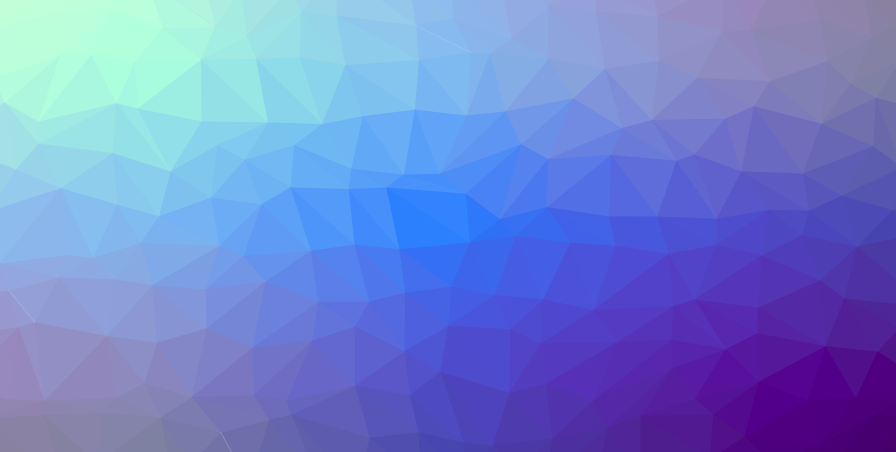
Reproduce this background procedurally as a Shadertoy shader.

```glsl
const vec2 CELL = vec2(0.112, 0.1);         // mesh spacing, in canvas heights
const vec2 GRID_ORIGIN = vec2(0.0, 0.05);
const float JITTER = 0.74;                  // vertex wander, in cells
const float SEAM_CHANCE = 0.045;
const float SEAM_WIDTH = 0.0022;
const float SEAM_STRENGTH = 0.3;

// Diagonal colour ramp from the top left to the bottom right
const int STOPS = 7;
const vec3 PALETTE[STOPS] = vec3[STOPS](
    vec3(0.77, 1.00, 0.85),
    vec3(0.66, 1.00, 0.87),
    vec3(0.43, 0.73, 0.95),
    vec3(0.08, 0.48, 1.00),
    vec3(0.32, 0.27, 0.81),
    vec3(0.34, 0.00, 0.60),
    vec3(0.27, 0.00, 0.41));

const mat3 RGB_TO_XYZ = mat3(
    0.4124, 0.2126, 0.0193,
    0.3576, 0.7152, 0.1192,
    0.1805, 0.0722, 0.9505);

vec2 hash22(vec2 p) {
    vec3 q = fract(p.xyx * vec3(0.1031, 0.1030, 0.0973));
    q += dot(q, q.yzx + 33.33);
    return fract((q.xx + q.yz) * q.zy);
}

// Cube-root XYZ space, where blends keep an even lightness
vec3 toPerceptual(vec3 rgb) {
    return pow(RGB_TO_XYZ * pow(rgb, vec3(2.2)), vec3(1.0 / 3.0));
}

vec3 toDisplay(vec3 c) {
    vec3 linearRgb = inverse(RGB_TO_XYZ) * (c * c * c);
    return pow(clamp(linearRgb, 0.0, 1.0), vec3(1.0 / 2.2));
}

vec3 ramp(float t) {
    float f = clamp(t, 0.0, 1.0) * float(STOPS - 1);
    int i = min(int(f), STOPS - 2);
    return mix(toPerceptual(PALETTE[i]), toPerceptual(PALETTE[i + 1]), f - float(i));
}

// Equal blend of a horizontal and a vertical ramp
vec3 gradientColor(vec2 p) {
    float aspect = iResolution.x / iResolution.y;
    return toDisplay(0.5 * (ramp(p.x / aspect) + ramp(1.0 - p.y)));
}

vec2 vertex(vec2 id) {
    return GRID_ORIGIN + (id + JITTER * (hash22(id + 57.0) - 0.5)) * CELL;
}

float cross2(vec2 a, vec2 b) { return a.x * b.y - a.y * b.x; }

float area(vec2 a, vec2 b, vec2 c) { return cross2(b - a, c - a); }

float edgeDistance(vec2 p, vec2 a, vec2 b) {
    return cross2(b - a, p - a) / length(b - a);
}

float segmentDistance(vec2 p, vec2 a, vec2 b) {
    vec2 e = b - a;
    return length(p - a - e * clamp(dot(p - a, e) / dot(e, e), 0.0, 1.0));
}

// Flat facet coloured at its centroid; alpha holds the coverage
vec4 facet(vec2 p, vec2 a, vec2 b, vec2 c, float pixel) {
    float d = min(edgeDistance(p, a, b), min(edgeDistance(p, b, c), edgeDistance(p, c, a)));
    float coverage = clamp(d / pixel + 0.5, 0.0, 1.0);
    if (coverage <= 0.0) return vec4(0.0);
    return vec4(gradientColor((a + b + c) / 3.0), 1.0) * coverage;
}

void mainImage(out vec4 fragColor, in vec2 fragCoord) {
    float pixel = 1.0 / iResolution.y;
    vec2 p = fragCoord * pixel;
    vec2 home = floor((p - GRID_ORIGIN) / CELL);
    vec4 sum = vec4(0.0);
    float seam = 0.0;

    for (int y = -1; y <= 1; y++)
    for (int x = -1; x <= 1; x++) {
        vec2 id = home + vec2(x, y);
        vec2 a = vertex(id);
        vec2 b = vertex(id + vec2(1.0, 0.0));
        vec2 c = vertex(id + vec2(1.0, 1.0));
        vec2 d = vertex(id + vec2(0.0, 1.0));

        // Split along the diagonal that avoids slivers
        float splitAC = min(area(a, b, c), area(a, c, d));
        float splitBD = min(area(a, b, d), area(b, c, d));
        if (splitBD > splitAC) {
            vec2 first = a;
            a = b; b = c; c = d; d = first;
        }
        sum += facet(p, a, b, c, pixel) + facet(p, a, c, d, pixel);

        // Occasional pale hairline along the split
        if (hash22(id + 191.0).x < SEAM_CHANCE) {
            float gap = segmentDistance(p, a, c) - 0.5 * SEAM_WIDTH;
            seam = max(seam, clamp(0.5 - gap / pixel, 0.0, 1.0));
        }
    }

    vec3 color = sum.rgb / max(sum.a, 1e-4);
    fragColor = vec4(mix(color, vec3(0.75, 0.8, 0.95), seam * SEAM_STRENGTH), 1.0);
}
```
